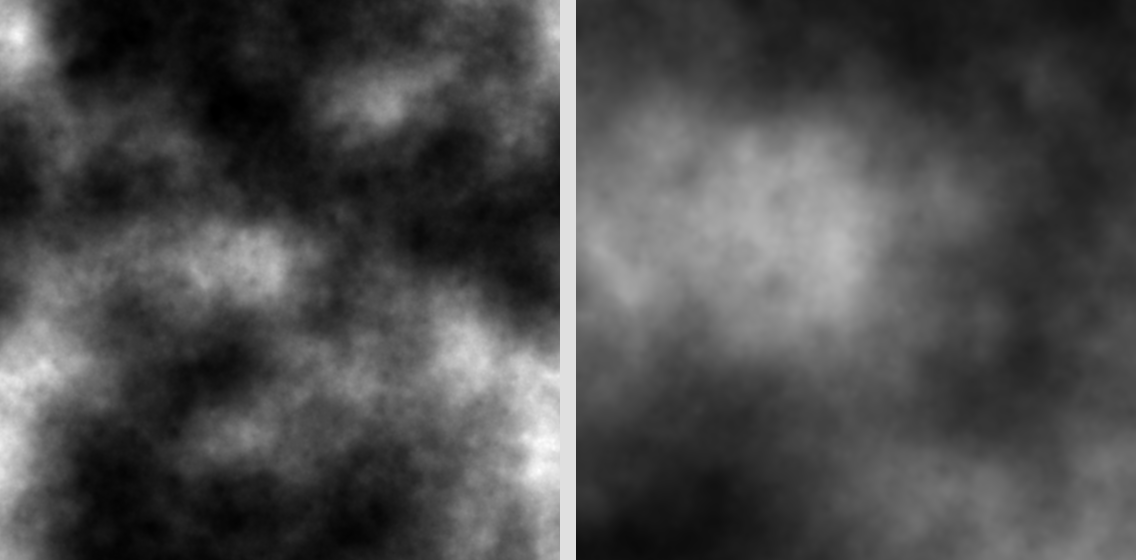
Left, the full canvas; right, a detail of the centre.
Write a WebGL 2 fragment shader that draws this texture.

```glsl
#version 300 es
precision highp float;
precision highp int;

uniform vec2 u_resolution;
out vec4 fragColor;

const float TAU = 6.2831853;

// Integer hash: three independent values in 0..1
vec3 hash3(uvec3 v) {
    v = v * 1664525u + 1013904223u;
    v.x += v.y * v.z;
    v.y += v.z * v.x;
    v.z += v.x * v.y;
    v ^= v >> 16u;
    v.x += v.y * v.z;
    v.y += v.z * v.x;
    v.z += v.x * v.y;
    return vec3(v >> 8u) / 16777216.0;
}

// Broad billows: sines with whole-number wave vectors, scaled to unit variance
float billows(vec2 uv) {
    float sum = 0.0;
    float energy = 0.0;
    for (int i = 0; i <= 6; i++) {
        for (int j = -6; j <= 6; j++) {
            int k2 = i * i + j * j;
            if (k2 > 40 || (i == 0 && j <= 0)) continue;
            float amplitude = 1.0 / (float(k2) + 2.0);
            float phase = hash3(uvec3(i, j + 6, 17)).x;
            sum += amplitude * sin(TAU * (dot(vec2(i, j), uv) + phase));
            energy += amplitude * amplitude;
        }
    }
    return sum * sqrt(2.0 / energy);
}

// Fine wisps: one soft puff of random sign and strength per wrapped cell
float puffs(vec2 uv, float cells) {
    vec2 p = uv * cells;
    vec2 base = floor(p);
    float sum = 0.0;
    for (int y = -1; y <= 1; y++) {
        for (int x = -1; x <= 1; x++) {
            vec2 cell = base + vec2(x, y);
            vec3 rnd = hash3(uvec3(uvec2(mod(cell, cells)), uint(cells)));
            vec2 offset = p - cell - rnd.xy;
            float falloff = max(1.0 - dot(offset, offset), 0.0);
            sum += (rnd.z * 2.0 - 1.0) * falloff * falloff * falloff;
        }
    }
    return sum;
}

void main() {
    vec2 uv = gl_FragCoord.xy / u_resolution;

    float density = billows(uv);
    float cells = 24.0;
    float strength = 0.4;
    for (int octave = 0; octave < 4; octave++) {
        density += strength * puffs(uv, cells);
        cells *= 2.0;
        strength *= 0.52;
    }

    // Skewed tone curve: wide darks, few highlights
    density = max(density, -3.0);
    float grey = 0.237 + density * (0.175 + 0.029 * density);
    fragColor = vec4(vec3(clamp(grey, 0.0, 1.0)), 1.0);
}
```
